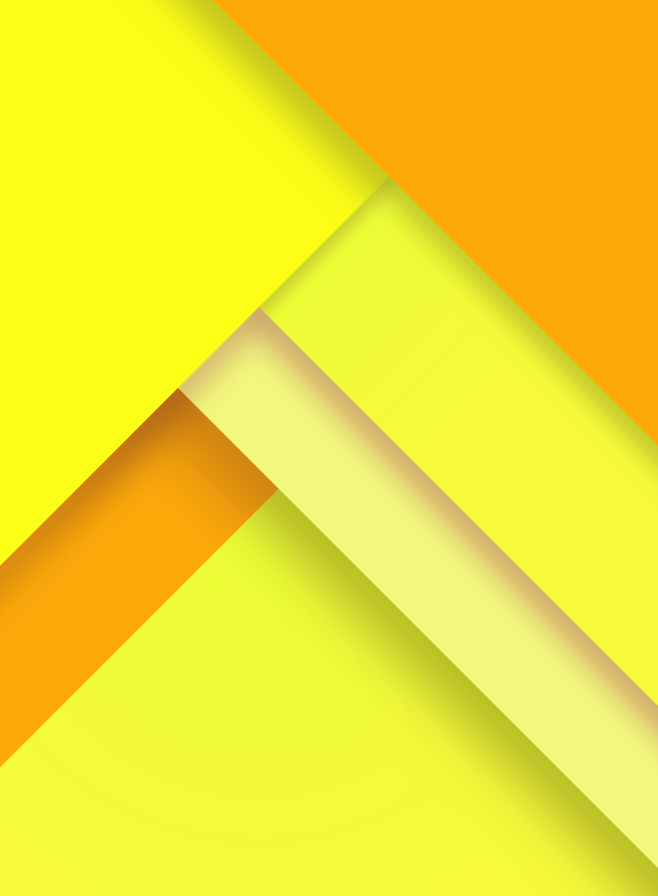
A WebGL 2 fragment shader for this background:

```glsl
#version 300 es
precision highp float;
// Overlapping diagonal paper sheets in yellow and orange with soft drop shadows.

// Sheet edges along the falling (u) and rising (v) diagonals, in canvas heights
#define CORNER_EDGE 0.2370
#define BRIGHT_EDGE -0.0534
#define PALE_EDGE -0.2344
#define LEFT_EDGE 0.6315
#define STRIP_EDGE 0.8565
#define SHADOW_SCALE 1.0

uniform vec2 u_resolution;
out vec4 fragColor;

const vec3 LEMON  = vec3(0.990, 0.995, 0.090);
const vec3 YELLOW = vec3(0.965, 0.980, 0.225);
const vec3 LIME   = vec3(0.920, 0.995, 0.210);
const vec3 PALE   = vec3(0.950, 0.975, 0.490);
const vec3 ORANGE = vec3(0.992, 0.667, 0.035);
const vec3 OLIVE  = vec3(0.640, 0.650, 0.130);
const vec3 TAN    = vec3(0.800, 0.640, 0.420);
const vec3 BROWN  = vec3(0.660, 0.380, 0.090);

// Shadow strength at distance d from the sheet casting it
float shadow(float d, float width) {
    float t = max(d, 0.0) / (width * SHADOW_SCALE);
    return exp(-t * t);
}

// Union of two overlapping shadows
float joinShadows(float a, float b) {
    return 1.0 - (1.0 - a) * (1.0 - b);
}

// Antialiased coverage, positive distance is inside
float cover(float d) {
    return clamp(d * u_resolution.y + 0.5, 0.0, 1.0);
}

void main() {
    vec2 p = gl_FragCoord.xy / u_resolution.y;

    // Perpendicular distances to the edges
    float u = p.x + p.y - 1.0;
    float v = p.x - p.y + 1.0;
    float corner = (u - CORNER_EDGE) * 0.70711;
    float bright = (u - BRIGHT_EDGE) * 0.70711;
    float pale   = (u - PALE_EDGE) * 0.70711;
    float left   = (LEFT_EDGE - v) * 0.70711;
    float strip  = (STRIP_EDGE - v) * 0.70711;

    // Lower sheet, greener toward its top corner
    float greenGlow = 0.8 * shadow(length(p - vec2(0.29, 0.40)), 0.26);
    vec3 color = mix(YELLOW, LIME, greenGlow);
    color = mix(color, OLIVE, 0.68 * shadow(-pale, 0.052));

    // Orange strip, shaded by the left and pale sheets
    float leftFade = 0.4 + 0.35 * smoothstep(0.0, 0.2, p.x);
    float stripShade = joinShadows(leftFade * shadow(-left, 0.034),
                                   0.48 * shadow(-pale, 0.060));
    color = mix(color, mix(ORANGE, BROWN, stripShade), cover(strip));

    // Pale band
    float paleShade = joinShadows(0.62 * shadow(-left, 0.026),
                                  0.80 * shadow(-bright, 0.030));
    color = mix(color, mix(PALE, TAN, paleShade), cover(pale));

    // Bright band, greener toward the left sheet
    vec3 band = mix(YELLOW, LIME, 0.8 * shadow(-left, 0.14));
    float bandShade = joinShadows(0.42 * shadow(-left, 0.015),
                                  0.50 * shadow(-corner, 0.024));
    color = mix(color, mix(band, OLIVE, bandShade), cover(bright));

    // Left sheet, shaded by the corner sheet
    vec3 sheet = mix(LEMON, OLIVE, 0.58 * shadow(-corner, 0.036));
    color = mix(color, sheet, cover(left));

    // Corner sheet on top
    color = mix(color, ORANGE, cover(corner));

    fragColor = vec4(color, 1.0);
}
```
